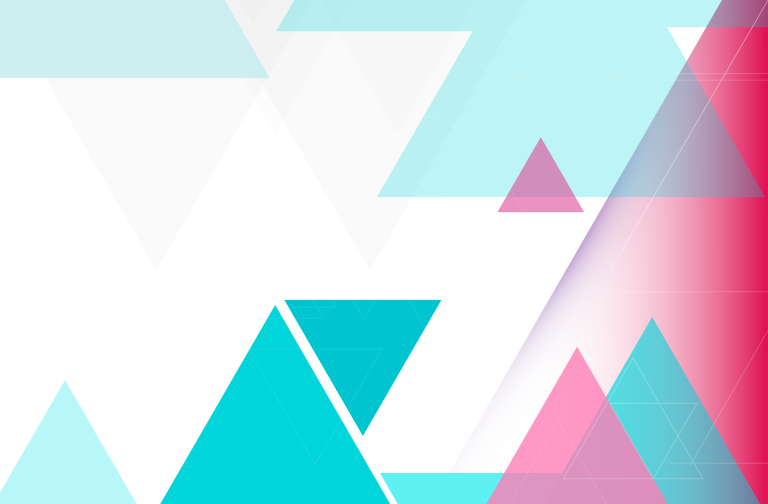
A Shadertoy shader for this background:

```glsl
const vec3 WHITE = vec3(1.0);
const vec3 GREY = vec3(0.40);
const vec3 TEAL = vec3(0.0, 0.835, 0.855);
const vec3 DEEP_TEAL = vec3(0.0, 0.773, 0.816);
const vec3 AQUA = vec3(0.365, 0.945, 0.945);
const vec3 PALE_AQUA = vec3(0.722, 0.969, 0.969);
const vec3 MIST = vec3(0.798, 0.934, 0.942);
const vec3 MAGENTA = vec3(0.87, 0.07, 0.33);
const vec3 ORCHID = vec3(0.875, 0.29, 0.59);
const vec3 PINK = vec3(1.0, 0.49, 0.71);
const vec3 VIOLET = vec3(0.56, 0.36, 0.69);

float hash(float n) {
    return fract(sin(n * 127.1) * 43758.5);
}

// Equilateral triangle: dir is 1 for an upward tip, -1 for a downward tip
float triangle(vec2 p, vec2 tip, float height, float dir) {
    vec2 q = vec2(abs(p.x - tip.x), (p.y - tip.y) * dir);
    return max(dot(q, vec2(0.866, 0.5)), -height - q.y);
}

float segment(vec2 p, vec2 a, vec2 b) {
    vec2 pa = p - a, ba = b - a;
    return length(pa - ba * clamp(dot(pa, ba) / dot(ba, ba), 0.0, 1.0));
}

float fill(float d, float pixel) {
    return clamp(0.5 - d / pixel, 0.0, 1.0);
}

float stroke(float d, float pixel) {
    return fill(abs(d) - 0.0009, pixel);
}

// Faint overlapping triangles hanging from the top
vec3 greyLayer(vec3 color, vec2 p, float pixel) {
    for (int i = 0; i < 2; i++) {
        float k = float(i);
        float large = triangle(p, vec2(0.31 + 0.424 * k, 0.464), 0.66, -1.0);
        float small = triangle(p, vec2(0.546 + 0.242 * k, 0.735), 0.4, -1.0);
        color = mix(color, GREY, 0.03 * fill(large, pixel));
        color = mix(color, GREY, 0.022 * fill(small, pixel));
    }
    float notch = triangle(p, vec2(0.502, 0.95), 0.2, -1.0);
    return mix(color, GREY, 0.02 * fill(notch, pixel));
}

// Slanted magenta panel with a violet shade along its edge
vec3 panelLayer(vec3 color, vec2 p, float pixel) {
    float inside = (p.x - 1.4325 + (1.0 - p.y) * 0.5774) * 0.866;
    float mask = fill(-inside, pixel);
    float ramp = pow(clamp((p.x - 1.05) / 0.47, 0.0, 1.0), 2.2);
    float bump = exp(-pow((p.y - 0.53) / 0.21, 2.0));
    float shade = exp(-max(inside, 0.0) / 0.032) * (0.05 + 0.5 * bump);
    color = mix(color, MAGENTA, mask * ramp);
    return mix(color, VIOLET, mask * shade);
}

// Scattered hairline outlines plus the longer construction lines
float hairlines(vec2 p, float pixel) {
    float lines = 0.0;
    for (int i = 0; i < 18; i++) {
        float k = float(i);
        vec2 tip = vec2(1.5 * hash(k + 1.0), hash(k + 31.0));
        float dir = hash(k + 71.0) > 0.5 ? 1.0 : -1.0;
        float size = 0.1 + 0.2 * hash(k + 53.0);
        lines = max(lines, 0.09 * stroke(triangle(p, tip, size, dir), pixel));
    }
    float diagonal = segment(p, vec2(1.524, 1.0), vec2(1.214, 0.468));
    float lower = segment(p, vec2(1.524, 0.345), vec2(1.37, 0.078));
    float level = segment(p, vec2(1.19, 0.421), vec2(1.524, 0.421));
    float base = segment(p, vec2(1.33, 0.081), vec2(1.524, 0.081));
    float pair = min(segment(p, vec2(1.01, 0.854), vec2(1.524, 0.854)),
                     segment(p, vec2(1.0, 0.841), vec2(1.524, 0.841)));
    float upward = triangle(p, vec2(1.256, 0.29), 0.24, 1.0);
    float downward = triangle(p, vec2(1.296, 0.05), 0.15, -1.0);
    lines = max(lines, 0.4 * stroke(diagonal, pixel));
    lines = max(lines, 0.2 * stroke(min(min(lower, level), min(base, pair)), pixel));
    return max(lines, 0.25 * stroke(min(abs(upward), abs(downward)), pixel));
}

void mainImage(out vec4 fragColor, in vec2 fragCoord) {
    float pixel = 1.0 / iResolution.y;
    vec2 p = fragCoord * pixel;

    vec3 color = greyLayer(WHITE, p, pixel);
    color = panelLayer(color, p, pixel);

    // Translucent shapes along the top
    float corner = triangle(p, vec2(0.099, 1.601), 0.756, 1.0);
    float canopy = triangle(p, vec2(1.133, 1.276), 0.667, 1.0);
    canopy = min(canopy, triangle(p, vec2(0.929, 1.598), 0.66, 1.0));
    canopy = min(canopy, triangle(p, vec2(1.587, 1.977), 1.031, 1.0));
    color = mix(color, MIST, 0.97 * fill(corner, pixel));
    color = mix(color, TEAL, 0.26 * fill(canopy, pixel));
    color = mix(color, ORCHID, 0.6 * fill(triangle(p, vec2(1.073, 0.728), 0.149, 1.0), pixel));

    // Solid shapes along the bottom
    color = mix(color, PALE_AQUA, fill(triangle(p, vec2(0.129, 0.246), 0.3, 1.0), pixel));
    color = mix(color, TEAL, fill(triangle(p, vec2(0.546, 0.395), 0.5, 1.0), pixel));
    color = mix(color, DEEP_TEAL, fill(triangle(p, vec2(0.72, 0.135), 0.27, -1.0), pixel));
    color = mix(color, AQUA, fill(triangle(p, vec2(0.9345, -0.2515), 0.313, -1.0), pixel));

    // Overlapping glassy pair at the lower right
    float glass = mix(0.66, 0.5, smoothstep(1.2, 1.5, p.x));
    color = mix(color, TEAL, glass * fill(triangle(p, vec2(1.294, 0.371), 0.5, 1.0), pixel));
    color = mix(color, PINK, 0.79 * fill(triangle(p, vec2(1.145, 0.312), 0.5, 1.0), pixel));

    color = mix(color, WHITE, hairlines(p, pixel));
    fragColor = vec4(color, 1.0);
}
```
